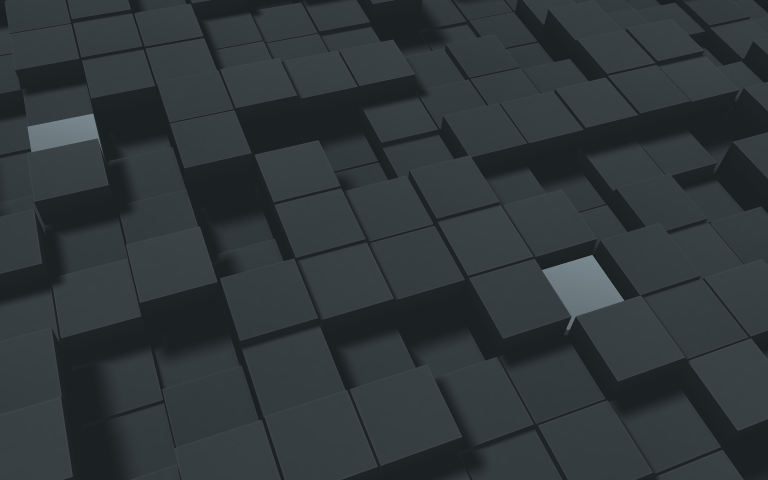
Reproduce this background procedurally as a Shadertoy shader.

```glsl
const vec3 SLATE_DARK = vec3(0.190, 0.217, 0.228);
const vec3 SLATE_LIGHT = vec3(0.233, 0.264, 0.275);
const vec3 SHADOW = vec3(0.105, 0.124, 0.133);
const vec3 ACCENT_DARK = vec3(0.37, 0.42, 0.44);
const vec3 ACCENT_LIGHT = vec3(0.49, 0.545, 0.575);
const float HALF_TILE = 0.484;
const float COLUMN_BASE = -2.0;
const float TALLEST = 0.5;

vec2 hash2(vec2 p) {
    vec3 q = fract(p.xyx * vec3(0.1031, 0.1030, 0.0973));
    q += dot(q, q.yzx + 33.33);
    return fract((q.xx + q.yz) * q.zy);
}

float gradientNoise(vec2 p) {
    vec2 i = floor(p), f = fract(p);
    vec2 u = f * f * (3.0 - 2.0 * f);
    vec2 x = vec2(1, 0), y = vec2(0, 1);
    float a = dot(hash2(i) * 2.0 - 1.0, f);
    float b = dot(hash2(i + x) * 2.0 - 1.0, f - x);
    float c = dot(hash2(i + y) * 2.0 - 1.0, f - y);
    float d = dot(hash2(i + 1.0) * 2.0 - 1.0, f - 1.0);
    return mix(mix(a, b, u.x), mix(c, d, u.x), u.y);
}

float boxDistance(vec2 p, float halfSize) {
    vec2 d = abs(p) - halfSize;
    return length(max(d, 0.0)) + min(max(d.x, d.y), 0.0);
}

bool isAccent(vec2 cell) {
    return cell == vec2(-1, 9) || cell == vec2(5, 4);
}

// Sunken, flush or raised, with a little jitter
float columnHeight(vec2 cell) {
    if (isAccent(cell)) return 0.06;
    vec2 r = hash2(cell + 57.0);
    float level = step(0.25, r.x) + step(0.66, r.x) - 1.0;
    return level * 0.38 + (r.y - 0.5) * 0.13;
}

// Soft shade cast by taller neighbours, light from back left
float skyLight(vec2 cell, vec2 local, float height) {
    float light = 1.0;
    for (int j = -1; j <= 1; j++)
    for (int i = -1; i <= 1; i++) {
        vec2 side = vec2(i, j);
        float rise = columnHeight(cell + side) - height;
        if (rise > 0.02) {
            vec2 towardLight = vec2(-0.30, 0.34) * rise;
            float d = boxDistance(local + towardLight - side, 0.5);
            light = min(light, smoothstep(-0.02, 0.03 + 0.42 * rise, d));
        }
    }
    return light;
}

vec3 shadeTop(vec2 cell, vec2 local, float height) {
    float slope = clamp(0.5 + 0.35 * local.x + 0.5 * local.y, 0.0, 1.0);
    if (isAccent(cell)) return mix(ACCENT_DARK, ACCENT_LIGHT, slope);
    vec2 p = cell + local;
    float tone = 0.22 + 0.5 * slope + 0.35 * (hash2(cell + 19.0).x - 0.5);
    tone += 0.25 * gradientNoise(p * 0.6) + 0.10 * gradientNoise(p * 9.0);
    vec3 colour = mix(SLATE_DARK, SLATE_LIGHT, tone + 0.45 * height);
    float rim = HALF_TILE - max(abs(local.x), abs(local.y));
    colour += 0.025 * (1.0 - smoothstep(0.0, 0.025, rim));
    return mix(SHADOW, colour, skyLight(cell, local, height));
}

vec3 shadeSide(vec2 cell, float depth) {
    vec3 colour = isAccent(cell) ? ACCENT_DARK * 0.5 : SHADOW * 1.12;
    return mix(colour, SHADOW, smoothstep(0.0, 0.45, depth));
}

// Walk the grid cell by cell until a column is struck
vec3 traceColumns(vec3 origin, vec3 ray) {
    vec3 inverse = 1.0 / ray;
    vec2 dir = mix(vec2(-1), vec2(1), step(0.0, ray.xy));
    vec2 cell = floor(origin.xy);
    vec2 next = (cell + 0.5 + 0.5 * dir - origin.xy) * inverse.xy;
    for (int i = 0; i < 14; i++) {
        float height = columnHeight(cell);
        vec3 centre = vec3(cell + 0.5, 0.5 * (height + COLUMN_BASE));
        vec3 size = vec3(HALF_TILE, HALF_TILE, 0.5 * (height - COLUMN_BASE));
        vec3 middle = (centre - origin) * inverse;
        vec3 enter = middle - abs(inverse) * size;
        vec3 leave = middle + abs(inverse) * size;
        float t = max(enter.z, max(enter.x, enter.y));
        if (t < min(leave.z, min(leave.x, leave.y))) {
            vec3 hit = origin + ray * t;
            if (enter.z >= t) return shadeTop(cell, hit.xy - centre.xy, height);
            return shadeSide(cell, height - hit.z);
        }
        vec2 axis = next.x < next.y ? vec2(1, 0) : vec2(0, 1);
        cell += dir * axis;
        next += abs(inverse.xy) * axis;
    }
    return SHADOW;
}

vec3 renderView(vec2 p) {
    // Tilted camera, axes given by the directions the grid lines run
    vec3 right = normalize(vec3(5.4, 1.46, 1.6));
    vec3 back = vec3(-1.03, 2.06, 1.6);
    back = normalize(back - right * dot(back, right));
    vec3 up = cross(back, right);
    vec3 lens = vec3(p, 1.6);
    vec3 ray = vec3(dot(lens, right), dot(lens, back), dot(lens, up)) + 1e-5;
    vec3 eye = vec3(0.4, 0.1, 8.3);
    return traceColumns(eye + ray * (TALLEST - eye.z) / ray.z, ray);
}

void mainImage(out vec4 fragColor, in vec2 fragCoord) {
    const int GRID = 3;
    vec3 sum = vec3(0);
    // Supersampling for smooth edges
    for (int j = 0; j < GRID; j++)
    for (int i = 0; i < GRID; i++) {
        vec2 jitter = (vec2(i, j) + 0.5) / float(GRID) - 0.5;
        sum += renderView((fragCoord + jitter - 0.5 * iResolution.xy) / iResolution.y);
    }
    fragColor = vec4(sum / float(GRID * GRID), 1.0);
}
```
